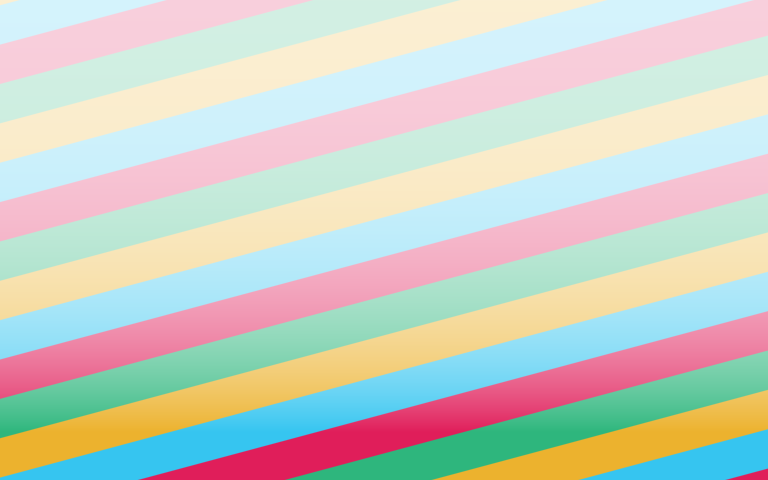
Write a Shadertoy shader that draws this pattern.

```glsl
const float SLOPE = 0.268;         // rise of the stripes, about 15 degrees
const float STRIPE_HEIGHT = 0.082; // vertical stripe size, in canvas heights
const float STRIPE_ORIGIN = 0.251; // left-edge height where a pink stripe starts

// Four-colour cycle, counted downwards
vec3 stripeColor(float index) {
    float k = mod(index, 4.0);
    if (k < 0.5) return vec3(0.878, 0.118, 0.353); // pink
    if (k < 1.5) return vec3(0.180, 0.714, 0.490); // green
    if (k < 2.5) return vec3(0.925, 0.698, 0.180); // amber
    return vec3(0.212, 0.773, 0.941);              // sky blue
}

// Stripe coordinate: one unit per stripe, increasing downwards
float stripeCoord(vec2 p, float slope, float height, float origin) {
    return (origin - p.y + slope * p.x) / height;
}

// Blend the two stripes on either side of the nearest boundary
vec3 diagonalStripes(float t, float edgeWidth) {
    float boundary = floor(t + 0.5);
    float blend = smoothstep(-edgeWidth, edgeWidth, t - boundary);
    return mix(stripeColor(boundary - 1.0), stripeColor(boundary), blend);
}

// White veil: clear below start, easing up to maxAmount
float veilAmount(float y, float start, float rate, float maxAmount) {
    return maxAmount * (1.0 - exp(-rate * max(y - start, 0.0)));
}

void mainImage(out vec4 fragColor, in vec2 fragCoord) {
    vec2 p = fragCoord / iResolution.y;
    float edgeWidth = 0.8 / (iResolution.y * STRIPE_HEIGHT);

    float t = stripeCoord(p, SLOPE, STRIPE_HEIGHT, STRIPE_ORIGIN);
    vec3 color = diagonalStripes(t, edgeWidth);

    // Fade towards the top
    color = mix(color, vec3(1.0), veilAmount(p.y, 0.1, 4.6, 0.8));

    fragColor = vec4(color, 1.0);
}
```
